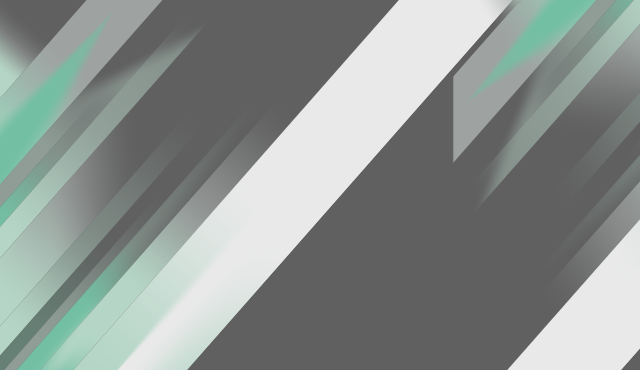
Reproduce this background procedurally as a Shadertoy shader.

```glsl
const vec3 CHARCOAL = vec3(0.376);
const vec3 SILVER = vec3(0.62, 0.635, 0.63);
const vec3 MIST = vec3(0.56, 0.615, 0.59);
const vec3 MINT = vec3(0.71, 0.84, 0.78);
const vec3 JADE = vec3(0.45, 0.75, 0.64);
const vec3 PINE = vec3(0.40, 0.50, 0.46);
const vec3 WHITE = vec3(0.914);

const float SLANT = 0.88;                  // horizontal run per unit of height
const vec2 ALONG = vec2(0.661, 0.751);     // unit direction of the stripes

float edge(float d, float blur) {
    return smoothstep(-blur, blur, d);
}

float stripe(float s, vec2 sides, float blur) {
    return edge(s - sides.x, blur) * edge(sides.y - s, blur);
}

float fadeOut(float t, vec2 span) {
    return 1.0 - smoothstep(span.x, span.y, t);
}

// One stripe whose colour shifts and whose opacity fades along its length
vec3 panel(vec3 base, vec2 st, vec2 sides, vec3 nearColor, vec3 farColor,
           vec2 shift, vec2 fade, float blur) {
    vec3 color = mix(nearColor, farColor, smoothstep(shift.x, shift.y, st.y));
    return mix(base, color, stripe(st.x, sides, blur) * fadeOut(st.y, fade));
}

// st.x runs across the stripes, st.y along them
vec3 cluster(vec3 base, vec2 st, float aa) {
    float s = st.x;
    float t = st.y;
    vec3 c = base;

    // Corner glow
    vec3 glow = mix(MINT, SILVER, smoothstep(0.60, 0.72, t));
    c = mix(c, glow, edge(-0.646 - s, aa) * fadeOut(t, vec2(0.61, 0.76)));

    // Broad sheet with a sharp jade wedge
    c = panel(c, st, vec2(-0.646, -0.441), mix(MINT, JADE, 0.35), SILVER,
              vec2(0.45, 0.78), vec2(9.0, 10.0), aa);
    float reach = max(0.926 - t, 0.0);
    float wedge = edge(s + 0.547 + 0.06 * reach, aa + 0.07 * reach)
                * edge(0.27 * reach - s - 0.547, aa + 0.12 * reach);
    wedge *= stripe(s, vec2(-0.646, -0.441), aa) * step(t, 0.926);
    c = mix(c, JADE, wedge * fadeOut(t, vec2(0.60, 1.15)));

    // Pointed grey veil
    float veilTip = 1.074 + 1.95 * (s + 0.279) - t;
    float veil = smoothstep(0.0, 0.15, veilTip) * stripe(s, vec2(-0.441, -0.266), aa);
    c = mix(c, MIST, 0.75 * veil * smoothstep(0.55, 0.82, t));

    // Narrow strips and the grey sheets beside them
    c = panel(c, st, vec2(-0.441, -0.387), MIST, MIST,
              vec2(0.3, 0.6), vec2(0.52, 0.80), aa);
    c = panel(c, st, vec2(-0.387, -0.340), JADE, MIST * 0.92,
              vec2(0.28, 0.58), vec2(0.52, 0.82), aa);
    c = panel(c, st, vec2(-0.340, -0.266), MINT, MIST,
              vec2(0.25, 0.75), vec2(0.70, 1.06), aa);
    c = panel(c, st, vec2(-0.266, -0.104), MINT, SILVER * 0.95,
              vec2(0.12, 0.55), vec2(0.38, 0.76) - 0.7 * (s + 0.22), aa);
    c = panel(c, st, vec2(-0.104, -0.034), MINT, MIST * 0.9,
              vec2(0.08, 0.48), vec2(0.36, 0.88), aa);
    c = panel(c, st, vec2(-0.034, 0.011), PINE, PINE,
              vec2(0.0, 0.4), vec2(0.10, 0.50), aa);
    c = panel(c, st, vec2(0.011, 0.045), MIST, MIST * 0.9,
              vec2(0.1, 0.5), vec2(0.20, 0.66), aa);

    // Jade streak, shadow line and grey ramp against the white band
    c = panel(c, st, vec2(0.045, 0.108), JADE, MIST * 0.9,
              vec2(0.25, 0.55), vec2(0.35, 1.04) - 3.0 * max(s - 0.06, 0.0), aa);
    c = panel(c, st, vec2(0.108, 0.198), mix(JADE, MINT, smoothstep(0.02, 0.26, t)),
              SILVER * 0.93, vec2(0.38, 0.72), vec2(0.62, 1.06), aa);
    float sheen = exp(-pow((s - 0.135) / 0.03, 2.0) - pow((t - 0.20) / 0.14, 2.0));
    c = mix(c, MINT, 0.8 * sheen);

    // White band in two tinted halves
    c = panel(c, st, vec2(0.198, 0.505), MINT, WHITE,
              vec2(0.15, 0.86), vec2(9.0, 10.0), aa);
    float tint = smoothstep(0.34, 0.52, s) * fadeOut(t, vec2(0.25, 0.78));
    vec3 innerColor = mix(WHITE, MINT, 0.75 * tint);
    float inner = edge(s - 0.318, aa + 0.02 * smoothstep(0.15, 0.5, t));
    return mix(c, innerColor, inner * edge(0.505 - s, aa));
}

void mainImage(out vec4 fragColor, in vec2 fragCoord) {
    vec2 p = fragCoord / iResolution.y;
    float aa = 0.9 / iResolution.y;
    vec2 st = vec2(p.x - SLANT * p.y, dot(p, ALONG));

    vec3 color = cluster(CHARCOAL, st, aa);

    // Second cluster: shifted sideways and reversed along the stripes
    float s = st.x - 1.173;
    vec2 reversed = vec2(s, 2.185 - 0.22 * s - st.y);
    color = mix(color, cluster(color, reversed, aa), edge(p.x - 1.225, aa));

    fragColor = vec4(color, 1.0);
}
```
